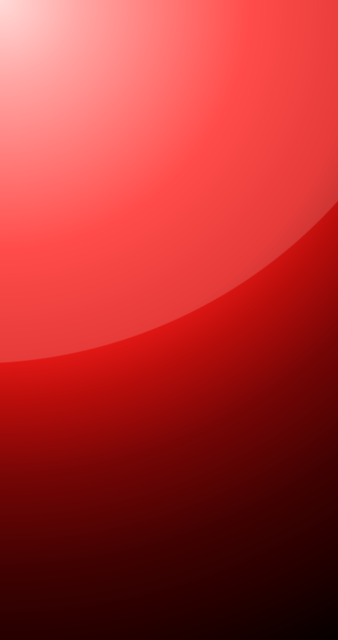
This background is drawn by a WebGL 1 fragment shader. Its source:

```glsl
precision highp float;

uniform vec2 u_resolution;

// Linear blend towards the next colour between two distances
vec3 blendStop(vec3 color, vec3 next, float start, float end, float dist) {
    return mix(color, next, clamp((dist - start) / (end - start), 0.0, 1.0));
}

// Radial fade from pale pink through red to black
vec3 cornerGlow(float dist) {
    vec3 color = vec3(1.0, 0.83, 0.82);
    color = blendStop(color, vec3(1.0, 0.58, 0.57), 0.0, 0.13, dist);
    color = blendStop(color, vec3(1.0, 0.17, 0.16), 0.13, 0.39, dist);
    color = blendStop(color, vec3(0.88, 0.09, 0.08), 0.39, 0.565, dist);
    color = blendStop(color, vec3(0.72, 0.05, 0.04), 0.565, 0.63, dist);
    color = blendStop(color, vec3(0.46, 0.02, 0.02), 0.63, 0.745, dist);
    color = blendStop(color, vec3(0.25, 0.005, 0.005), 0.745, 0.89, dist);
    color = blendStop(color, vec3(0.15, 0.0, 0.0), 0.89, 1.0, dist);
    return blendStop(color, vec3(0.02, 0.0, 0.0), 1.0, 1.13, dist);
}

void main() {
    // Canvas heights, with the origin at the lower left
    vec2 p = gl_FragCoord.xy / u_resolution.y;
    float aspect = u_resolution.x / u_resolution.y;
    p.x *= 0.5273 / aspect;
    float pixel = 1.0 / u_resolution.y;

    // Light spreading from the upper left corner
    vec3 color = cornerGlow(distance(p, vec2(0.0, 1.0)));

    // Translucent glossy disc with a soft edge
    float discEdge = distance(p, vec2(-0.043, 1.199)) - 0.767;
    float gloss = 1.0 - smoothstep(-pixel, pixel, discEdge);
    color = mix(color, vec3(1.0), 0.155 * gloss);

    gl_FragColor = vec4(color, 1.0);
}
```
